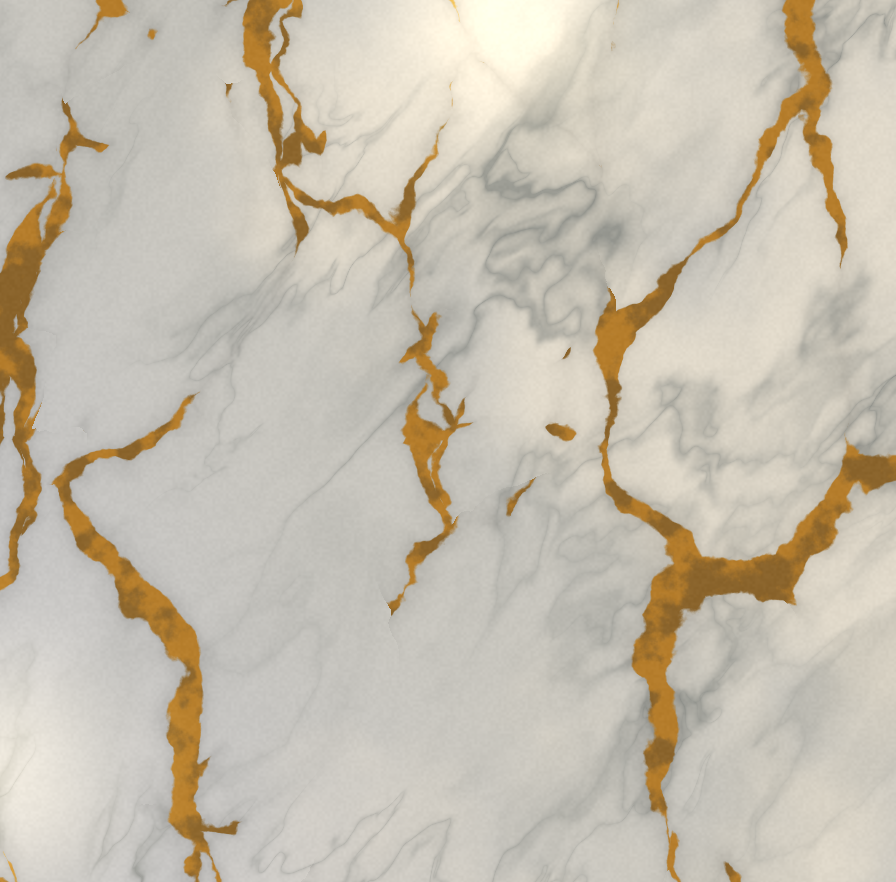
Write a WebGL 2 fragment shader that draws this texture.

```glsl
#version 300 es
precision highp float;
// Pale polished marble with smoky grey diagonal veining and rough gold seams.
// The seams are borders of a warped, stretched Voronoi net, of which a hash keeps
// some; noise sets their width. The stone is layered value noise.

uniform vec2 u_resolution;
out vec4 fragColor;

const vec3 STONE = vec3(0.79, 0.78, 0.75);
const vec3 STONE_LIGHT = vec3(0.89, 0.86, 0.80);
const vec3 STONE_COOL = vec3(0.77, 0.77, 0.78);
const vec3 SMOKE = vec3(0.53, 0.54, 0.52);
const vec3 GOLD_DARK = vec3(0.54, 0.39, 0.17);
const vec3 GOLD = vec3(0.71, 0.49, 0.17);
const vec3 GOLD_GLINT = vec3(0.93, 0.75, 0.28);

float hash(vec2 p) {
  vec3 q = fract(p.xyx * 0.1031);
  q += dot(q, q.yzx + 33.33);
  return fract((q.x + q.y) * q.z);
}

float noise(vec2 p) {
  vec2 i = floor(p), f = fract(p);
  f = f * f * (3.0 - 2.0 * f);
  return mix(mix(hash(i), hash(i + vec2(1, 0)), f.x),
             mix(hash(i + vec2(0, 1)), hash(i + vec2(1, 1)), f.x), f.y);
}

float fbm(vec2 p) {
  float sum = 0.0, amp = 0.516;
  for (int i = 0; i < 5; i++) {
    sum += amp * noise(p);
    p = mat2(0.8, 0.6, -0.6, 0.8) * p * 2.03 + 17.7;
    amp *= 0.5;
  }
  return sum;
}

vec2 warp(vec2 p, float freq, float amount) {
  return p + amount * (vec2(fbm(p * freq), fbm(p * freq + 31.4)) - 0.5);
}

vec2 site(vec2 id) {
  return id + 0.1 + 0.8 * vec2(hash(id + 50.0), hash(id + 91.0));
}

// Canvas distance to the nearest kept cell border; steep borders are favoured.
float seamDistance(vec2 p, vec2 scale, float keep) {
  vec2 q = p * scale, home = floor(q);
  vec2 nearest = home;
  float best = 1e3;
  for (int k = 0; k < 9; k++) {
    vec2 id = home + vec2(k % 3, k / 3) - 1.0;
    vec2 r = site(id) - q;
    if (dot(r, r) < best) { best = dot(r, r); nearest = id; }
  }
  vec2 a = site(nearest) - q;
  float d = 1.0;
  for (int k = 0; k < 25; k++) {
    vec2 id = nearest + vec2(k % 5, k / 5) - 2.0;
    if (id == nearest) continue;
    vec2 b = site(id) - q, n = (b - a) * scale;
    float steep = abs(n.x) / length(n);
    if (hash(id + nearest + 207.0) > keep * (0.4 + 0.7 * steep)) continue;
    d = min(d, dot(0.5 * (a + b), b - a) / length(n));
  }
  return d;
}

// Signed distance to the gold: main seams with swellings, and small rings beside them.
float goldDistance(vec2 p) {
  vec2 w = warp(warp(p, 4.0, 0.14), 19.0, 0.035);
  float line = seamDistance(w, vec2(4.1, 2.4), 0.8);
  float swell = smoothstep(0.58, 0.9, noise(p * 6.0 + 4.0));
  float fade = smoothstep(0.62, 0.9, noise(p * 3.3 + 63.0));
  float width = 0.0035 + 0.006 * noise(p * 13.0) + 0.016 * swell - 0.012 * fade;
  float rings = seamDistance(w, vec2(13.0, 10.0), 0.85);
  float near = smoothstep(0.62, 0.74, noise(p * 3.6 + 22.0)) * smoothstep(0.075, 0.045, line);
  float ringWidth = mix(-0.03, 0.005, near);
  float rough = 0.014 * (fbm(p * 42.0) - 0.5);
  return min(line - width, rings - ringWidth) + rough;
}

// Grey veining stretched along the rising diagonal, densest right of the centre.
float smokeAmount(vec2 p) {
  vec2 q = vec2(dot(p, vec2(0.8, -0.6)) * 4.6, dot(p, vec2(0.6, 0.8)) * 2.2);
  q = warp(q, 1.3, 1.3);
  float thin = exp(-38.0 * abs(fbm(q + 5.0) - 0.5));
  float wisp = exp(-60.0 * abs(fbm(q * 1.7 + 40.0) - 0.48));
  vec2 c = (p - vec2(0.7, 0.62)) * vec2(1.0, 0.75);
  float dense = exp(-14.0 * dot(c, c));
  float patchy = smoothstep(0.35, 0.75, noise(p * 4.0 + 12.0));
  float cloud = smoothstep(0.48, 0.72, fbm(q * 1.2 + 71.0));
  return thin * (0.12 + 0.3 * patchy + 0.4 * dense)
       + wisp * patchy * 0.35 + cloud * (0.12 + 0.4 * dense);
}

float glow(vec2 p, vec2 centre, float tightness) {
  vec2 r = p - centre;
  return exp(-tightness * dot(r, r));
}

void main() {
  vec2 p = gl_FragCoord.xy / u_resolution.y;
  float soft = max(0.0018, 1.0 / u_resolution.y);

  // Stone with warm light, cool shade and smoke
  float warmth = fbm(p * 2.6 + 8.0) + 0.16 * (p.x - 0.5) + 0.1 * (p.y - 0.5);
  vec3 col = mix(STONE, STONE_LIGHT, smoothstep(0.4, 0.7, warmth));
  col = mix(col, STONE_COOL, 0.7 * smoothstep(0.75, 0.1, p.x + 0.6 * p.y));
  col = mix(col, SMOKE, clamp(smokeAmount(p), 0.0, 0.85));

  // Gold seams with a faint shaded margin
  float d = goldDistance(p);
  float lamps = glow(p, vec2(0.58, 1.0), 45.0) + glow(p, vec2(0.0, 0.13), 60.0);
  col *= 1.0 - 0.1 * exp(-90.0 * max(d, 0.0));
  vec3 gold = mix(GOLD_DARK, GOLD, smoothstep(0.36, 0.6, fbm(p * 34.0 + 3.0)));
  gold = mix(gold, GOLD_GLINT, clamp(lamps, 0.0, 1.0) * noise(p * 50.0));
  col = mix(col, gold, smoothstep(soft, -soft, d));

  // Soft reflections and fine grain
  col += vec3(0.2, 0.18, 0.14) * lamps;
  col += 0.025 * (noise(p * 330.0) - 0.5);
  fragColor = vec4(clamp(col, 0.0, 1.0), 1.0);
}
```
